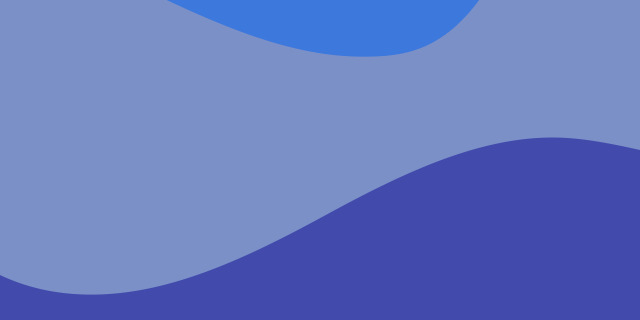
This background is drawn by a WebGL 2 fragment shader. Its source:

```glsl
#version 300 es
precision highp float;
// Flat background: a rolling indigo wave below and a blue blob hanging from the top edge.

uniform vec2 u_resolution;
out vec4 fragColor;

const vec3 SKY_COLOR  = vec3(0.486, 0.565, 0.784);
const vec3 WAVE_COLOR = vec3(0.257, 0.296, 0.676);
const vec3 BLOB_COLOR = vec3(0.238, 0.471, 0.863);

// Canvas spans 2 x 1 units; each knot is (x, y, slope).
const vec2 CANVAS = vec2(2.0, 1.0);
const vec3 WAVE[5] = vec3[5](
    vec3(0.0,    0.1406, -0.47),
    vec3(0.2865, 0.0794,  0.0),
    vec3(1.0156, 0.3268,  0.545),
    vec3(1.7266, 0.5703,  0.0),
    vec3(2.0,    0.5313, -0.22));
const vec3 BLOB[3] = vec3[3](
    vec3(0.5208, 1.0,    -0.47),
    vec3(1.1328, 0.8229,  0.0),
    vec3(1.4974, 1.0,     1.35));

// Cubic Hermite height between two knots, extended linearly past its ends.
float hermite(float x, vec3 a, vec3 b) {
    float span = b.x - a.x;
    float t = clamp((x - a.x) / span, 0.0, 1.0);
    float s = 1.0 - t;
    float y = mix(a.y, b.y, t * t * (3.0 - 2.0 * t))
            + span * t * s * (a.z * s - b.z * t);
    return y + a.z * min(x - a.x, 0.0) + b.z * max(x - b.x, 0.0);
}

float waveHeight(float x) {
    float y = hermite(x, WAVE[0], WAVE[1]);
    for (int i = 1; i < 4; i++) {
        if (x > WAVE[i].x) y = hermite(x, WAVE[i], WAVE[i + 1]);
    }
    return y;
}

float blobHeight(float x) {
    return x < BLOB[1].x ? hermite(x, BLOB[0], BLOB[1])
                         : hermite(x, BLOB[1], BLOB[2]);
}

// Antialiased coverage of the region where d is positive.
float coverage(float d) {
    float pixel = length(vec2(dFdx(d), dFdy(d)));
    return clamp(0.5 + d / max(pixel, 1e-6), 0.0, 1.0);
}

void main() {
    vec2 p = gl_FragCoord.xy / u_resolution * CANVAS;

    vec3 color = SKY_COLOR;
    color = mix(color, BLOB_COLOR, coverage(p.y - blobHeight(p.x)));
    color = mix(color, WAVE_COLOR, coverage(waveHeight(p.x) - p.y));

    fragColor = vec4(color, 1.0);
}
```
